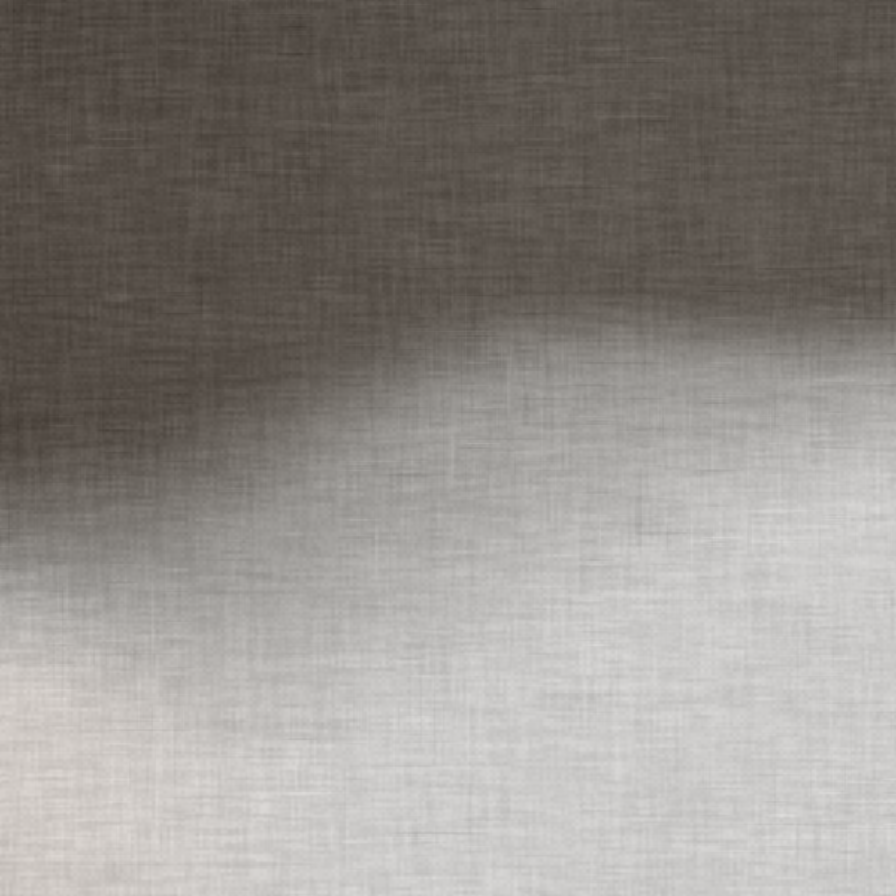
Give the GLSL for this texture, as a three.js fragment shader.

```glsl
varying vec2 vUv;

// Cloth tones
const vec3 SHADOW_LEFT = vec3(0.328, 0.298, 0.270);
const vec3 SHADOW_RIGHT = vec3(0.366, 0.340, 0.312);
const vec3 HALF_TONE = vec3(0.580, 0.570, 0.555);
const vec3 LIGHT_COOL = vec3(0.800, 0.796, 0.790);
const vec3 LIGHT_WARM = vec3(0.812, 0.788, 0.770);

// Weave: thread counts across the canvas and strengths
const float FINE_THREADS = 245.0;
const float BROAD_THREADS = 105.0;
const float FINE_STRENGTH = 0.080;
const float BROAD_STRENGTH = 0.036;
const float GRAIN_STRENGTH = 0.034;
const float MOTTLE_STRENGTH = 0.012;
const float SLUB_STRENGTH = 0.045;

float hash(vec2 p) {
  return fract(sin(dot(p, vec2(127.1, 311.7))) * 43758.5453);
}

float noise(vec2 p) {
  vec2 cell = floor(p);
  vec2 f = fract(p);
  f = f * f * (3.0 - 2.0 * f);
  float low = mix(hash(cell), hash(cell + vec2(1.0, 0.0)), f.x);
  float high = mix(hash(cell + vec2(0.0, 1.0)), hash(cell + vec2(1.0, 1.0)), f.x);
  return mix(low, high, f.y);
}

// Eased 0 to 1 while y falls from start to end
float fall(float start, float end, float y) {
  float t = clamp((start - y) / (start - end), 0.0, 1.0);
  return mix(t, t * t * (3.0 - 2.0 * t), 0.7);
}

// Centred streaks along both thread directions
float threads(vec2 uv, float count, float stretch) {
  float weft = noise(uv * vec2(count / stretch, count));
  float warp = noise(uv.yx * vec2(count / stretch, count) + 37.0);
  return 0.58 * weft + 0.42 * warp - 0.5;
}

// Sparse thick threads, as short bright or dark lines
float slubs(vec2 uv, float offset) {
  float line = noise(uv * vec2(15.0, 200.0) + offset);
  return smoothstep(0.80, 1.0, line) - smoothstep(0.20, 0.0, line);
}

// Shadow above, curving fold, light below
vec3 foldShade(vec2 uv) {
  float shadowEdge = mix(0.475, 0.655, smoothstep(-0.1, 0.6, uv.x));
  float halfEdge = mix(0.365, 0.607, smoothstep(0.1, 0.62, uv.x));
  float lightEdge = 0.24 - 0.10 * smoothstep(0.0, 0.3, uv.x)
    + 0.31 * smoothstep(0.3, 1.0, uv.x);

  vec3 shadow = mix(SHADOW_LEFT, SHADOW_RIGHT, smoothstep(0.0, 0.7, uv.x));
  shadow *= 1.0 - 0.04 * smoothstep(0.85, 1.0, uv.y);
  float warmth = (1.0 - smoothstep(0.0, 0.48, uv.x)) * (1.0 - smoothstep(0.2, 0.42, uv.y));
  vec3 light = mix(LIGHT_COOL, LIGHT_WARM, warmth);

  vec3 color = mix(shadow, HALF_TONE, fall(shadowEdge + 0.025, halfEdge - 0.035, uv.y));
  return mix(color, light, fall(halfEdge + 0.03, lightEdge - 0.02, uv.y));
}

void main() {
  // Slow wavering keeps the fold from looking ruled
  float waver = noise(vUv * vec2(7.0, 5.0)) - 0.5;
  vec3 color = foldShade(vUv + vec2(0.0, 0.010 * waver));

  // Woven cloth, its contrast uneven from patch to patch
  float patchiness = 0.7 + 0.6 * noise(vUv * 22.0 + 5.0);
  float weave = patchiness * FINE_STRENGTH * threads(vUv, FINE_THREADS, 8.0)
    + BROAD_STRENGTH * threads(vUv + 3.7, BROAD_THREADS, 7.0)
    + GRAIN_STRENGTH * (noise(vUv * 250.0) - 0.5)
    + MOTTLE_STRENGTH * (noise(vUv * vec2(9.0, 14.0) + 11.0) - 0.5);
  weave += SLUB_STRENGTH * (slubs(vUv, 71.0) + 0.6 * slubs(vUv.yx, 23.0))
    * noise(vUv * 12.0);

  gl_FragColor = vec4(color + weave, 1.0);
}
```
